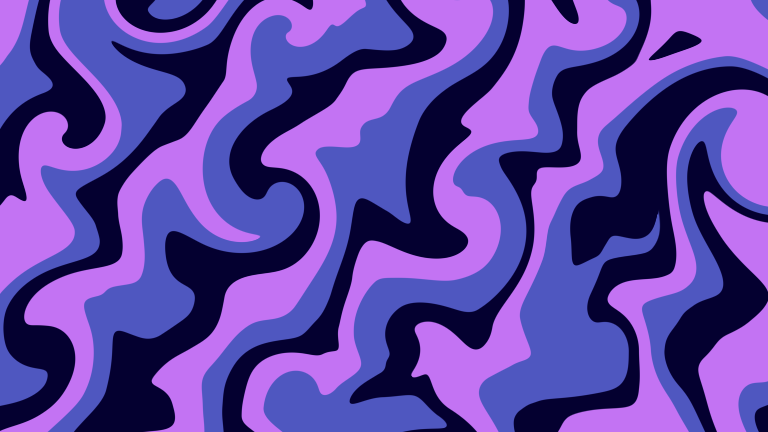
This pattern is drawn by a WebGL 1 fragment shader. Its source:

```glsl
precision highp float;

uniform vec2 u_resolution;

const vec3 ORCHID = vec3(0.765, 0.451, 0.953);
const vec3 INDIGO = vec3(0.310, 0.341, 0.753);
const vec3 MIDNIGHT = vec3(0.016, 0.0, 0.188);

const float ORCHID_END = 0.36;             // band limits within one cycle
const float INDIGO_END = 0.68;
const vec2 BAND_AXIS = vec2(0.85, -0.53);  // direction across the bands
const float BANDS = 3.7;                   // cycles per canvas height

const float WAVE_SCALE = 4.0;
const float WAVE_AMOUNT = 0.95;
const float RIPPLE_SCALE = 8.0;
const float RIPPLE_AMOUNT = 0.2;

const float SWIRL_CELL = 0.4;              // spacing in canvas heights
const float SWIRL_JITTER = 0.6;
const vec2 SWIRL_RADIUS = vec2(0.4, 0.95); // smallest, largest, in cells
const vec2 SWIRL_TURN = vec2(1.5, 5.0);    // weakest, strongest, in radians

const vec2 SEED = vec2(17.0, 43.0);
const float EDGE_SOFTNESS = 0.7;           // in pixels

vec3 hash3(vec2 p) {
    vec3 h = fract(vec3(p.xyx) * vec3(0.1031, 0.1030, 0.0973));
    h += dot(h, h.yxz + 33.33);
    return fract((h.xxy + h.yzz) * h.zyx);
}

float cornerSlope(vec2 cell, vec2 corner, vec2 f) {
    return dot(hash3(cell + corner + SEED).xy * 2.0 - 1.0, f - corner);
}

float gradientNoise(vec2 p) {
    vec2 cell = floor(p);
    vec2 f = p - cell;
    vec2 u = f * f * f * (f * (f * 6.0 - 15.0) + 10.0);
    float low = mix(cornerSlope(cell, vec2(0.0, 0.0), f),
                    cornerSlope(cell, vec2(1.0, 0.0), f), u.x);
    float high = mix(cornerSlope(cell, vec2(0.0, 1.0), f),
                     cornerSlope(cell, vec2(1.0, 1.0), f), u.x);
    return mix(low, high, u.y);
}

vec2 rotate(vec2 v, float angle) {
    float c = cos(angle);
    float s = sin(angle);
    return vec2(c * v.x - s * v.y, s * v.x + c * v.y);
}

// Sum the twists of the vortices scattered over neighbouring cells
vec2 swirl(vec2 p) {
    vec2 g = p / SWIRL_CELL;
    vec2 home = floor(g);
    vec2 shift = vec2(0.0);
    for (int y = -1; y <= 1; y++) {
        for (int x = -1; x <= 1; x++) {
            vec2 cell = home + vec2(float(x), float(y));
            vec3 place = hash3(cell + SEED * 2.0);
            vec3 kind = hash3(cell + SEED * 5.0);
            vec2 center = cell + 0.5 + (place.xy - 0.5) * SWIRL_JITTER;
            vec2 d = g - center;
            float radius = mix(SWIRL_RADIUS.x, SWIRL_RADIUS.y, place.z);
            float fade = max(1.0 - length(d) / radius, 0.0);
            float turn = mix(SWIRL_TURN.x, SWIRL_TURN.y, kind.x);
            turn *= kind.y < 0.5 ? -1.0 : 1.0;
            shift += rotate(d, turn * fade * fade) - d;
        }
    }
    return p + shift * SWIRL_CELL;
}

// Continuous band coordinate; each whole unit is one colour cycle
float bandPhase(vec2 p) {
    vec2 q = swirl(p);
    return dot(q, BAND_AXIS) * BANDS
        + gradientNoise(q * WAVE_SCALE) * WAVE_AMOUNT
        + gradientNoise(q * RIPPLE_SCALE + 9.5) * RIPPLE_AMOUNT;
}

vec3 bandColor(float phase, float blur) {
    float t = fract(phase);
    vec3 color = mix(ORCHID, INDIGO,
        smoothstep(ORCHID_END - blur, ORCHID_END + blur, t));
    color = mix(color, MIDNIGHT,
        smoothstep(INDIGO_END - blur, INDIGO_END + blur, t));
    return mix(color, ORCHID, smoothstep(1.0 - 2.0 * blur, 1.0, t));
}

void main() {
    float pixel = 1.0 / u_resolution.y;
    vec2 p = gl_FragCoord.xy * pixel;

    // Edge width follows the local slope of the phase
    float phase = bandPhase(p);
    vec2 slope = vec2(bandPhase(p + vec2(pixel, 0.0)),
                      bandPhase(p + vec2(0.0, pixel))) - phase;
    float blur = clamp(length(slope) * EDGE_SOFTNESS, 0.0001, 0.15);

    gl_FragColor = vec4(bandColor(phase, blur), 1.0);
}
```
